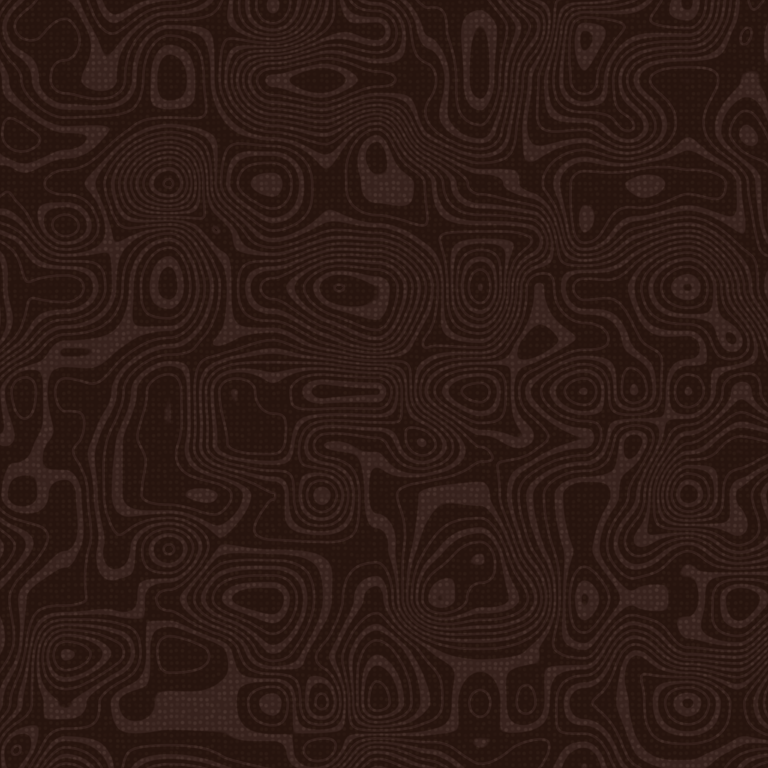
Write a WebGL 2 fragment shader that draws this pattern.

```glsl
#version 300 es
precision highp float;
// Dark brown contour bands of layered value noise, stippled with fine grain.

#define COARSE_CELLS 7.4     // large noise cells across the canvas
#define FINE_WEIGHT 0.36     // share of the half-size noise octave
#define LEVELS 10.5          // contour periods over the height range
#define BAND_HALF 0.13       // half width of a light band, in periods
#define LINE_HALF 0.0014     // half width of a thin line, in canvas units
#define GRAIN_CELLS 128.0    // stipple dots across the canvas
#define DOT_RADIUS 0.46      // dot radius, in grain cells

uniform vec2 u_resolution;
out vec4 fragColor;

const vec3 DARK      = vec3(0.145, 0.072, 0.050);
const vec3 GROUND    = vec3(0.178, 0.105, 0.076);
const vec3 LIGHT     = vec3(0.215, 0.135, 0.115);
const vec3 HIGHLIGHT = vec3(0.300, 0.212, 0.188);

// Integer hash of a lattice cell, from 0 to 1
float hash(vec2 cell, uint seed) {
    uvec2 q = uvec2(ivec2(cell) + 4096);
    uint h = q.x * 1597334673u ^ q.y * 3812015801u ^ seed * 2798796415u;
    h = (h ^ (h >> 16)) * 2146121005u;
    h = (h ^ (h >> 15)) * 2221713035u;
    h ^= h >> 16;
    return float(h >> 8) / 16777216.0;
}

float valueNoise(vec2 p, uint seed) {
    vec2 cell = floor(p);
    vec2 f = fract(p);
    f = f * f * (3.0 - 2.0 * f);
    float low = mix(hash(cell, seed), hash(cell + vec2(1, 0), seed), f.x);
    float high = mix(hash(cell + vec2(0, 1), seed), hash(cell + vec2(1, 1), seed), f.x);
    return mix(low, high, f.y);
}

// Contour height, measured in periods
float terrain(vec2 uv) {
    vec2 p = uv * COARSE_CELLS + 0.37;
    float height = mix(valueNoise(p, 3u), valueNoise(p * 2.0, 11u), FINE_WEIGHT);
    return height * LEVELS;
}

// Jittered dots of varied strength
float stipple(vec2 uv) {
    vec2 p = uv * GRAIN_CELLS;
    vec2 cell = floor(p);
    vec2 jitter = vec2(hash(cell, 21u), hash(cell, 22u)) - 0.5;
    float d = length(fract(p) - 0.5 - 0.3 * jitter);
    float strength = mix(0.35, 1.0, hash(cell, 23u));
    return strength * (1.0 - smoothstep(0.12, DOT_RADIUS, d));
}

void main() {
    float size = min(u_resolution.x, u_resolution.y);
    vec2 uv = gl_FragCoord.xy / size;
    float pixel = 1.0 / size;

    // Slope in periods per canvas unit
    float height = terrain(uv);
    vec2 stepX = vec2(0.001, 0.0);
    vec2 rise = vec2(terrain(uv + stepX) - terrain(uv - stepX),
                     terrain(uv + stepX.yx) - terrain(uv - stepX.yx));
    float slope = max(length(rise) / (2.0 * stepX.x), 0.5);

    // Light bands widen on flat ground; thin lines keep their width
    float phase = abs(fract(height) - 0.5);
    float soft = max(slope * pixel, 0.015);
    float band = 1.0 - smoothstep(BAND_HALF - soft, BAND_HALF + soft, phase);
    float lineDistance = (0.5 - phase) / slope;
    float line = 1.0 - smoothstep(LINE_HALF - pixel * 0.5, LINE_HALF + pixel, lineDistance);
    float relief = max(band, 0.8 * line);

    // Grain lifts the ground a little and the contours more
    float grain = stipple(uv);
    vec3 ground = mix(DARK, GROUND, 0.15 + grain);
    vec3 contour = mix(LIGHT, HIGHLIGHT, 0.8 * grain);
    fragColor = vec4(mix(ground, contour, relief), 1.0);
}
```
